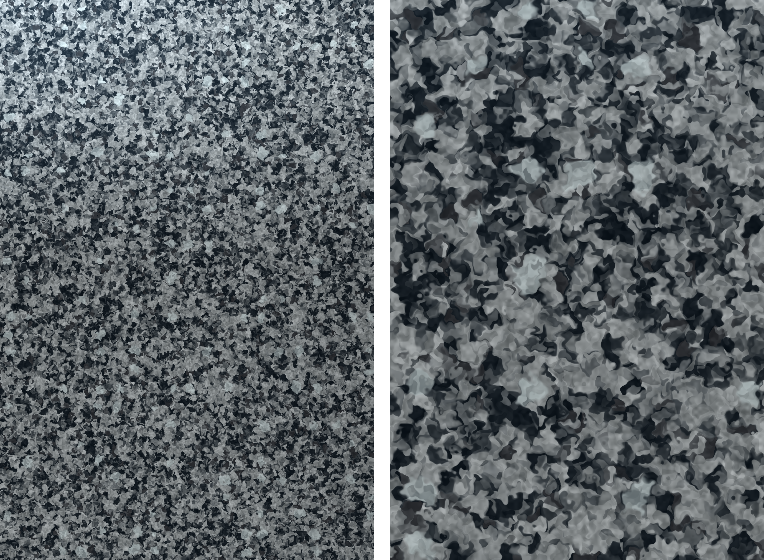
Left, the full canvas; right, a detail of the centre.
A WebGL 1 fragment shader for this texture:

```glsl
precision highp float;
uniform vec2 u_resolution;

#define COARSE_SCALE 118.0
#define FINE_SCALE 235.0
#define CLUSTER_SCALE 60.0
#define CRYSTAL_SCALE 31.0
#define CRYSTAL_SHARE 0.17
#define RAGGEDNESS 0.0065
#define EDGE_SHARPNESS 17.0
#define DARK_LIMIT 0.25
#define PALE_LIMIT 0.67
#define SPECKLE 0.22

const vec3 INK = vec3(0.068, 0.098, 0.125);
const vec3 STONE = vec3(0.535, 0.555, 0.560);
const vec3 CRYSTAL = vec3(0.655, 0.700, 0.705);
const vec3 BROWN = vec3(0.225, 0.220, 0.228);
const vec3 SKY_SHEEN = vec3(0.075, 0.105, 0.130);

float hash(vec2 p) {
  vec3 h = fract(p.xyx * 0.1031);
  h += dot(h, h.yzx + 33.33);
  return fract((h.x + h.y) * h.z);
}

vec2 hash2(vec2 p) {
  return vec2(hash(p), hash(p + 71.7));
}

float noise(vec2 p) {
  vec2 i = floor(p);
  vec2 f = fract(p);
  f = f * f * (3.0 - 2.0 * f);
  float low = mix(hash(i), hash(i + vec2(1.0, 0.0)), f.x);
  float high = mix(hash(i + vec2(0.0, 1.0)), hash(i + 1.0), f.x);
  return mix(low, high, f.y);
}

// Voronoi grains with softened borders: x is tone, y is tint
vec2 grains(vec2 p) {
  vec2 cell = floor(p);
  vec2 sum = vec2(0.0);
  float total = 0.0;
  for (int j = -1; j <= 1; j++) {
    for (int i = -1; i <= 1; i++) {
      vec2 id = cell + vec2(float(i), float(j));
      float weight = exp(-EDGE_SHARPNESS * distance(p, id + hash2(id)));
      sum += weight * hash2(id + 213.0);
      total += weight;
    }
  }
  return sum / total;
}

// Sparse large pale crystals with uneven outlines
float crystals(vec2 p) {
  vec2 id = floor(p);
  vec2 offset = fract(p) - mix(vec2(0.38), vec2(0.62), hash2(id + 31.0));
  float angle = 6.2832 * hash(id + 57.0);
  vec2 axis = vec2(cos(angle), sin(angle));
  offset = vec2(dot(offset, axis), 1.3 * dot(offset, vec2(-axis.y, axis.x)));
  float radius = mix(0.17, 0.35, hash(id + 93.0));
  float present = step(hash(id + 127.0), CRYSTAL_SHARE);
  return present * (1.0 - smoothstep(-0.04, 0.04, length(offset) - radius));
}

void main() {
  vec2 uv = gl_FragCoord.xy / u_resolution;
  vec2 p = gl_FragCoord.xy / u_resolution.y + 3.0;

  // Ragged grain borders
  vec2 warp = vec2(noise(p * 150.0), noise(p * 150.0 + 47.0)) - 0.5;
  warp += 0.6 * (vec2(noise(p * 340.0), noise(p * 340.0 + 83.0)) - 0.5);
  vec2 q = p + RAGGEDNESS * warp;

  // Mineral mix
  vec2 coarse = grains(q * COARSE_SCALE);
  vec2 fine = grains(q * FINE_SCALE + 19.0);
  float cluster = noise(q * CLUSTER_SCALE);
  float mineral = 0.48 * coarse.x + 0.36 * fine.x + 0.16 * cluster;
  float pale = smoothstep(DARK_LIMIT, PALE_LIMIT, mineral);
  vec3 color = mix(INK, STONE, pale);
  float brown = smoothstep(0.76, 0.86, coarse.y) * (1.0 - pale);
  color = mix(color, BROWN, 0.6 * brown);

  // Crystals and fine speckle
  float crystal = crystals(q * CRYSTAL_SCALE);
  color = mix(color, CRYSTAL, crystal * (0.6 + 0.35 * fine.y));
  float speckle = 0.65 * (fine.y - 0.5) + 0.6 * (noise(p * 420.0) - 0.5);
  color += SPECKLE * speckle * (0.35 + 0.75 * pale) * (1.0 - 0.5 * crystal);
  color += 0.10 * (coarse.y - 0.5) * pale;

  // Light falling from the upper left
  float upper = smoothstep(0.48, 1.05, uv.y);
  float corner = upper * (1.0 - smoothstep(0.0, 1.1, uv.x));
  float light = 0.95 + 0.24 * upper + 0.13 * corner;
  light -= 0.07 * smoothstep(0.55, 1.0, uv.x) * (1.0 - upper);
  color = color * light + SKY_SHEEN * (0.35 * upper + 0.70 * corner);

  gl_FragColor = vec4(clamp(color, 0.0, 1.0), 1.0);
}
```
